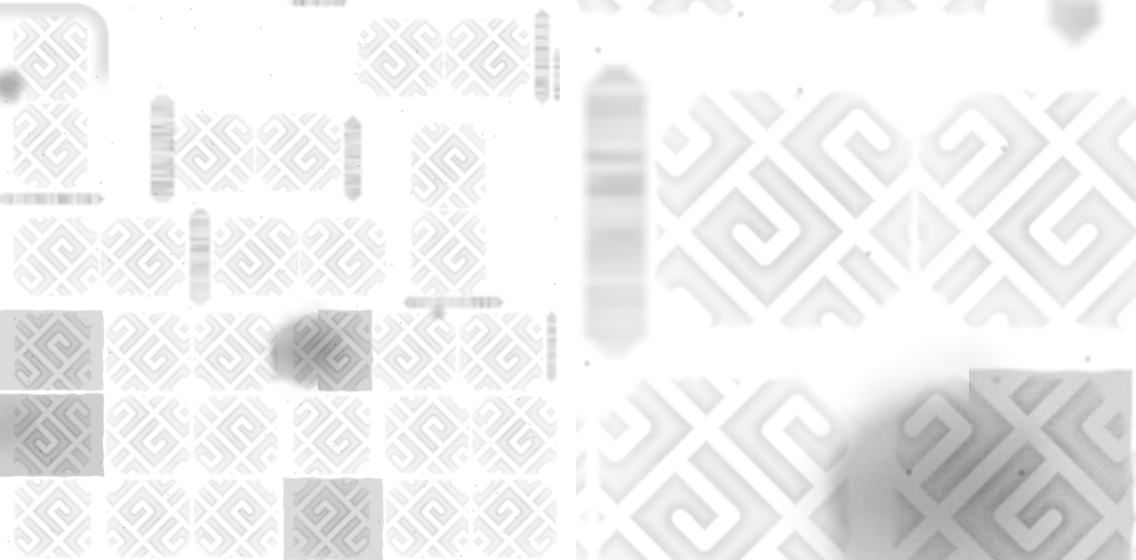
Left, the full canvas; right, a detail of the centre.
Write a WebGL 2 fragment shader that draws this texture map.

```glsl
#version 300 es
precision highp float;
// Worn white texture sheet of embossed tiles, set in pairs and a lower grid.
// Each tile clips a diagonal lattice of square spirals; soft bands, shaded
// panels, smudges and specks are multiplied over the sheet.
uniform vec2 u_resolution;
out vec4 fragColor;

const float TILE = 0.070;          // half height of a tile
const float FRET_CELL = 1.07;      // spiral cell, in tile halves
const float GROOVE = 0.058;        // half width of white grooves, in cells
const float CORNER_CUT = 1.66;     // diagonal reach of a tile
const float BODY_INK = 0.052;
const float EDGE_INK = 0.085;
const float PAIR_STEP = 0.156;
const vec2 GRID_START = vec2(0.094, 0.074);
const float GRID_ROW = 0.149;
const float GRID_GAP = 0.015;
const int PAIR_TILES = 12;
const int ALL_TILES = 30;

// Pair layout: first centre, then 1 for a pair running downward.
const vec3 PAIRS[6] = vec3[6](
  vec3(0.090, 0.896, 1), vec3(0.715, 0.897, 0), vec3(0.378, 0.728, 0),
  vec3(0.801, 0.704, 1), vec3(0.100, 0.542, 0), vec3(0.457, 0.542, 0));
// Shaded panels and worn bands: centre, half size.
const vec4 PANELS[4] = vec4[4](
  vec4(0.091, 0.375, 0.096, 0.074), vec4(0.091, 0.223, 0.096, 0.076),
  vec4(0.567, 0.374, 0.100, 0.075), vec4(0.595, 0.073, 0.091, 0.076));
const vec4 PANEL_SHADE = vec4(0.14, 0.19, 0.16, 0.14);
const vec4 BANDS[9] = vec4[9](
  vec4(0.090, 0.645, 0.100, 0.012), vec4(0.290, 0.734, 0.023, 0.098),
  vec4(0.630, 0.716, 0.017, 0.078), vec4(0.357, 0.541, 0.020, 0.088),
  vec4(0.968, 0.899, 0.015, 0.088), vec4(0.809, 0.460, 0.095, 0.012),
  vec4(0.568, 0.997, 0.060, 0.010), vec4(0.985, 0.380, 0.010, 0.070),
  vec4(0.995, 0.866, 0.008, 0.055));
// Smudges: centre, radius, darkness.
const vec4 SMUDGES[4] = vec4[4](
  vec4(0.010, 0.846, 0.040, 0.32), vec4(0.783, 0.443, 0.020, 0.20),
  vec4(0.550, 0.375, 0.085, 0.20), vec4(0.020, 0.235, 0.070, 0.10));

float hash(vec2 p) {
  vec3 h = fract(p.xyx * 0.1031);
  h += dot(h, h.yzx + 33.33);
  return fract((h.x + h.y) * h.z);
}

float noise(vec2 p) {
  vec2 i = floor(p), f = fract(p);
  f = f * f * (3.0 - 2.0 * f);
  return mix(mix(hash(i), hash(i + vec2(1, 0)), f.x),
             mix(hash(i + vec2(0, 1)), hash(i + vec2(1, 1)), f.x), f.y);
}

float segment(vec2 p, vec2 a, vec2 b) {
  vec2 ab = b - a;
  return length(p - a - ab * clamp(dot(p - a, ab) / dot(ab, ab), 0.0, 1.0));
}

float box(vec2 p, vec2 halfSize) {
  vec2 d = abs(p) - halfSize;
  return length(max(d, 0.0)) + min(max(d.x, d.y), 0.0);
}

// Distance in cells from the grooves: cell borders and a hook in each cell.
float fretGroove(vec2 q) {
  vec2 cell = vec2(q.x + q.y, q.y - q.x) * 0.7071 / FRET_CELL + vec2(0.28, 0.47);
  vec2 f = fract(cell) - 0.5;
  if (mod(floor(cell.x), 2.0) > 0.5) f = -f;
  float border = 0.5 - max(abs(f.x), abs(f.y));
  float hook = min(segment(f, vec2(-0.15, -0.5), vec2(-0.15, 0.13)),
               min(segment(f, vec2(-0.15, 0.13), vec2(0.15, 0.13)),
                   segment(f, vec2(0.15, 0.13), vec2(0.15, -0.14))));
  return min(border, hook) - GROOVE;
}

// Centre in xy, half size in zw.
vec4 tilePlace(int i) {
  if (i < PAIR_TILES) {
    vec3 pair = PAIRS[i / 2];
    vec2 stride = pair.z > 0.5 ? vec2(0, -PAIR_STEP) : vec2(PAIR_STEP, 0);
    return vec4(pair.xy + stride * float(i % 2),
                pair.z > 0.5 ? vec2(0.067, 0.076) : vec2(0.076, TILE));
  }
  int k = i - PAIR_TILES, col = k % 6, row = k / 6;
  float gaps = float(col - (col + 1) / 3);
  vec2 c = GRID_START + vec2(float(col) * PAIR_STEP + gaps * GRID_GAP, float(row) * GRID_ROW);
  if (row == 2 && col > 3) c.x -= 0.024;
  return vec4(c, col % 3 == 0 ? 0.069 : 0.075, TILE);
}

float tileInk(vec2 p, float px) {
  float ink = 0.0;
  for (int i = 0; i < ALL_TILES; i++) {
    vec4 place = tilePlace(i);
    vec2 d = p - place.xy;
    if (any(greaterThan(abs(d), place.zw + 0.01))) continue;
    vec2 q = d / TILE;
    float rim = max(box(d, place.zw) / TILE, (abs(q.x) + abs(q.y) - CORNER_CUT) * 0.7071);
    rim += 0.05 * (noise(p * 190.0) - 0.5);
    if (i % 2 == 1) q.x = -q.x;
    if (hash(vec2(float(i), 7.0)) > 0.5) q = -q;
    float g = fretGroove(q);
    float aa = px / (TILE * FRET_CELL);
    float cover = smoothstep(-aa, aa + 0.025, g) * smoothstep(0.03, -0.05, rim);
    float tone = BODY_INK + EDGE_INK * smoothstep(0.13, 0.0, g) * (0.4 + 0.8 * noise(p * 45.0));
    ink = max(ink, cover * tone * (1.15 - 0.5 * smoothstep(0.3, 1.3, length(q))));
  }
  return ink;
}

float wear(vec2 p) {
  float shade = 0.0, cloud = noise(p * 22.0);
  for (int i = 0; i < 9; i++) {
    vec4 b = BANDS[i];
    vec2 d = p - b.xy;
    bool tall = b.w > b.z;
    float streak = noise(tall ? p * vec2(25, 150) : p * vec2(150, 25));
    float chamfer = (abs(d.x) + abs(d.y) - b.z - b.w + 0.014) * 0.7071;
    float inside = smoothstep(0.003, -0.007, max(box(d, b.zw), chamfer));
    shade = max(shade, inside * (0.07 + 0.17 * streak * cloud + 0.05 * streak));
  }
  // Curved band over the upper left pair.
  float arch = box(p - vec2(0.02, 0.815), vec2(0.115, 0.12)) - 0.06;
  shade = max(shade, 0.12 * smoothstep(0.002, -0.004, arch)
    * smoothstep(-0.037, -0.008, arch) * smoothstep(0.83, 0.89, p.y));
  return shade;
}

void main() {
  vec2 p = gl_FragCoord.xy / u_resolution;
  float px = 1.0 / min(u_resolution.x, u_resolution.y);
  float panel = 0.0, smudge = 0.0;
  for (int i = 0; i < 4; i++) {
    vec2 d = p - PANELS[i].xy;
    float rag = i == 2 && d.x < 0.0 ? 0.025 * noise(p * 24.0) : 0.003 * noise(p * 70.0);
    float soft = i == 2 && d.x < 0.0 ? 0.022 : 0.003;
    panel = max(panel, PANEL_SHADE[i] * smoothstep(0.001, -soft, box(d, PANELS[i].zw) + rag));
    float r = length(p - SMUDGES[i].xy) / SMUDGES[i].z + 0.3 * (noise(p * 35.0) - 0.5);
    smudge += SMUDGES[i].w * smoothstep(1.1, 0.1, r);
  }
  // Tiny specks, one candidate in each cell of a fine grid.
  vec2 grid = p * 48.0, id = floor(grid);
  vec2 jitter = 0.2 + 0.6 * vec2(hash(id + 3.0), hash(id + 19.0));
  float speck = step(0.955, hash(id)) * smoothstep(0.13, 0.04, length(fract(grid) - jitter));
  float ink = tileInk(p, px) * (1.0 + 2.5 * panel);
  float grain = (hash(floor(p * 512.0)) - 0.5) * 0.10 * (ink + panel);
  float light = (1.0 - ink) * (1.0 - wear(p)) * (1.0 - panel) * (1.0 - smudge);
  light -= 0.13 * speck + grain;
  fragColor = vec4(vec3(clamp(light, 0.0, 1.0)), 1.0);
}
```
